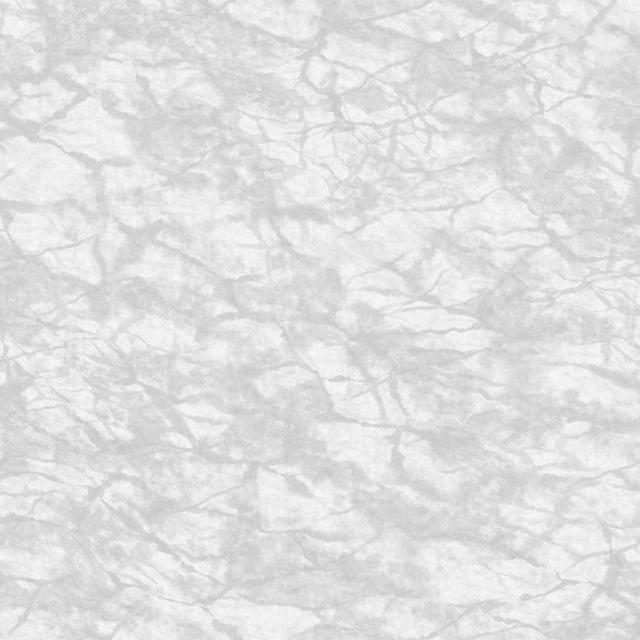
A Shadertoy shader for this texture:

```glsl
float hash(vec2 p) {
    return fract(sin(dot(p, vec2(127.1, 311.7))) * 43758.5453);
}

vec2 hash2(vec2 p) {
    return vec2(hash(p), hash(p + 57.3));
}

float noise(vec2 p) {
    vec2 i = floor(p), f = fract(p);
    f = f * f * (3.0 - 2.0 * f);
    return mix(mix(hash(i), hash(i + vec2(1, 0)), f.x),
               mix(hash(i + vec2(0, 1)), hash(i + vec2(1, 1)), f.x), f.y);
}

float fbm(vec2 p) {
    float sum = 0.0, amp = 0.46;
    for (int i = 0; i < 5; i++) {
        sum += amp * noise(p);
        p = mat2(1.6, 1.2, -1.2, 1.6) * p + 13.7;
        amp *= 0.57;
    }
    return sum;
}

// Angular stone blocks: x = distance to the nearest joint, y = random block value
vec2 blocks(vec2 p) {
    vec2 cell = floor(p), f = fract(p), nearest = vec2(0), nearestId = vec2(0);
    float best = 9.0, edge = 9.0;
    for (int y = -1; y <= 1; y++)
    for (int x = -1; x <= 1; x++) {
        vec2 o = vec2(x, y);
        vec2 r = o + hash2(cell + o) - f;
        if (dot(r, r) < best) {
            best = dot(r, r);
            nearest = r;
            nearestId = o;
        }
    }
    for (int y = -2; y <= 2; y++)
    for (int x = -2; x <= 2; x++) {
        vec2 o = nearestId + vec2(x, y);
        vec2 r = o + hash2(cell + o) - f;
        vec2 d = r - nearest;
        if (dot(d, d) > 0.0001)
            edge = min(edge, dot(0.5 * (nearest + r), normalize(d)));
    }
    return vec2(edge, hash(cell + nearestId + 31.0));
}

void mainImage(out vec4 fragColor, in vec2 fragCoord) {
    vec2 uv = fragCoord / iResolution.y;

    // Tilted bedding with ragged, wandering joints
    vec2 p = uv + 0.1 * (vec2(fbm(uv * 3.0), fbm(uv * 3.0 + 19.0)) - 0.5);
    p += 0.016 * (vec2(fbm(uv * 36.0), fbm(uv * 36.0 + 41.0)) - 0.5);
    vec2 rising = vec2(p.x, p.y - 0.25 * p.x);
    p.y += 0.24 * p.x;

    vec2 large = blocks(p * vec2(6.0, 13.0));
    vec2 small = blocks(p * vec2(13.0, 27.0) + 7.0);
    vec2 cross = blocks(rising * vec2(5.0, 12.0) + 23.0);

    // Joints swell into filled gaps and thin out to hairlines
    float rough = fbm(uv * 55.0 + 71.0) - 0.5;
    float swell = smoothstep(0.45, 0.72, fbm(uv * vec2(9.0, 13.0) + 3.0));
    float broken = smoothstep(0.4, 0.6, fbm(uv * 5.0 + 27.0));
    float gap = 0.045 + 0.14 * swell;
    float joint = 1.0 - smoothstep(0.3 * gap, gap, large.x + 0.16 * rough);
    joint *= 0.35 + 0.65 * smoothstep(0.36, 0.52, fbm(uv * 9.0 + 61.0));
    float crack = 1.0 - smoothstep(0.3 * gap, gap + 0.03, small.x + 0.2 * rough);
    crack *= 0.25 + 0.75 * broken;
    float hairline = 1.0 - smoothstep(0.01, 0.05, cross.x + 0.03 * rough);
    hairline *= smoothstep(0.42, 0.56, fbm(uv * 7.0 + 47.0));

    // Weathered grey patches with ragged borders, partly following the blocks
    float stain = fbm(p * vec2(10.0, 20.0) + 80.0);
    stain += 0.2 * (large.y - 0.5) + 0.2 * (small.y - 0.5) * broken;
    stain += 0.1 * (cross.y - 0.5) + 0.45 * rough;
    float weathered = smoothstep(0.43, 0.65, stain);

    // Vertical wash marks and fine slanted bedding lines
    float wash = smoothstep(0.5, 0.72, fbm(p * vec2(45.0, 10.0) + 11.0));
    float bedding = smoothstep(0.5, 0.7, fbm(p * vec2(20.0, 95.0) + 33.0));

    float tone = mix(0.944, 0.853, weathered);
    tone -= 0.02 * wash + 0.03 * bedding;
    tone = mix(tone, 0.815, 0.65 * crack);
    tone = mix(tone, 0.8, 0.7 * hairline);
    tone = mix(tone, 0.8, 0.8 * joint);

    // Pale crumbs on the grey, then overall mottling and grain
    float crumbs = smoothstep(0.53, 0.66, fbm(uv * vec2(62.0, 80.0) + 91.0));
    tone += 0.06 * crumbs * (0.2 + 0.8 * weathered) * (0.5 + 0.5 * broken);
    tone += 0.05 * (fbm(uv * 95.0) - 0.5);
    tone += 0.035 * (noise(uv * 256.0 + 17.0) - 0.5);
    tone += 0.03 * (noise(uv * 470.0 + 5.0) - 0.5);

    fragColor = vec4(vec3(clamp(tone, 0.77, 0.96)), 1.0);
}
```
